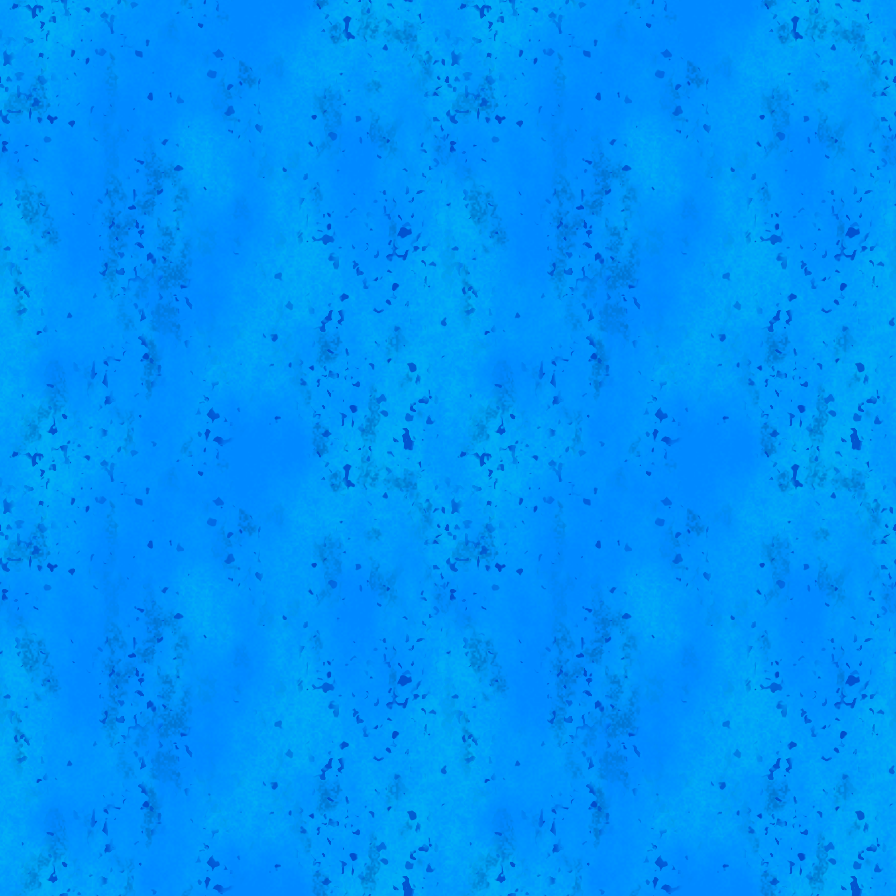
Write a three.js fragment shader that draws this texture.

```glsl
// Bright blue painted metal with cloudy patches, teal weather stains and dark pitting.
varying vec2 vUv;

#define REPEATS 2.0          // whole tiles across the canvas
#define SPECK_CELLS 32.0     // speck grid cells per tile
#define SPECK_CHANCE 0.5
#define SPECK_MIN 0.002      // speck radii in tile units
#define SPECK_MAX 0.0095
#define EDGE 0.002           // softness of speck edges
#define GRAIN 0.42
#define STAIN_STRENGTH 0.72
#define DEEP_BLUE vec3(0.0, 0.545, 1.0)
#define PALE_BLUE vec3(0.0, 0.665, 0.965)
#define STAIN_TEAL vec3(0.0, 0.42, 0.77)
#define PIT_BLUE vec3(0.0, 0.29, 0.79)

float hash(vec2 p) {
  vec3 q = fract(vec3(p.xyx) * 0.1031);
  q += dot(q, q.yzx + 33.33);
  return fract((q.x + q.y) * q.z);
}

// Value noise on the unit tile that wraps after a whole number of cells.
float noise(vec2 p, vec2 cells, float seed) {
  vec2 x = p * cells;
  vec2 i = floor(x);
  vec2 f = x - i;
  f = f * f * (3.0 - 2.0 * f);
  vec2 a = mod(i, cells) + seed;
  vec2 b = mod(i + 1.0, cells) + seed;
  return mix(mix(hash(a), hash(vec2(b.x, a.y)), f.x),
             mix(hash(vec2(a.x, b.y)), hash(b), f.x), f.y);
}

float fbm(vec2 p, vec2 cells, float seed) {
  float sum = 0.0;
  float weight = 0.5;
  for (int i = 0; i < 4; i++) {
    sum += weight * noise(p, cells, seed);
    cells *= 2.0;
    seed += 17.0;
    weight *= 0.5;
  }
  return sum / 0.9375;
}

// Vertical runs in which the wear gathers.
float wearColumns(vec2 p) {
  return smoothstep(0.38, 0.62, fbm(p, vec2(11.0, 4.0), 211.0));
}

// Scattered pits, denser along the worn columns.
float specks(vec2 p, float columnsFloor) {
  vec2 home = floor(p * SPECK_CELLS);
  float cover = 0.0;
  for (int y = -1; y <= 1; y++) {
    for (int x = -1; x <= 1; x++) {
      vec2 cell = home + vec2(float(x), float(y));
      vec2 id = mod(cell, SPECK_CELLS);
      vec2 jitter = vec2(hash(id + 41.0), hash(id + 83.0));
      vec2 offset = p - (cell + jitter) / SPECK_CELLS;
      float size = hash(id + 127.0);
      float radius = mix(SPECK_MIN, SPECK_MAX, size * size * size);
      float density = mix(columnsFloor, 1.0, wearColumns((id + 0.5) / SPECK_CELLS));
      float present = step(hash(id + 169.0), SPECK_CHANCE * density);
      float dotCover = 1.0 - smoothstep(radius - EDGE, radius + EDGE, length(offset));
      cover = max(cover, present * dotCover * mix(0.35, 1.0, hash(id + 307.0)));
    }
  }
  return cover;
}

void main() {
  vec2 p = fract(vUv * REPEATS);
  vec2 ragged = vec2(noise(p, vec2(110.0), 11.0), noise(p, vec2(110.0), 137.0)) - 0.5;
  float fine = noise(p, vec2(220.0), 59.0);
  float coarse = noise(p, vec2(100.0, 84.0), 401.0);
  float columns = wearColumns(p);

  // Cloudy paint, broken up at middle sizes, with faint vertical streaks.
  float cloud = 0.6 * fbm(p, vec2(4.0, 3.0), 5.0) + 0.4 * fbm(p, vec2(9.0, 6.0), 97.0);
  float tone = smoothstep(0.33, 0.76, cloud) - 0.03;
  tone += 0.14 * (noise(p, vec2(48.0, 6.0), 71.0) - 0.5);
  tone += 0.16 * (columns - 0.5);

  // Fine grain, and thin lacy lines over the paler patches.
  float worn = smoothstep(0.2, 0.7, tone);
  float ridge = abs(noise(p + 0.014 * ragged, vec2(40.0, 34.0), 233.0) - 0.5);
  float lace = 1.0 - smoothstep(0.02, 0.09, ridge);
  float grain = GRAIN * (fine - 0.5) + 0.5 * GRAIN * (coarse - 0.5);
  tone += grain * mix(0.55, 1.15, worn) + 0.2 * (lace - 0.3) * worn;
  vec3 color = mix(DEEP_BLUE, PALE_BLUE, clamp(tone, -0.05, 1.12));

  // Mottled teal stains, drawn out downwards.
  float stain = smoothstep(0.60, 0.74, fbm(p + 0.012 * ragged, vec2(24.0, 13.0), 151.0));
  stain *= mix(0.3, 1.0, columns) * smoothstep(0.1, 0.8, 0.6 * fine + 0.4 * coarse);
  color = mix(color, STAIN_TEAL, STAIN_STRENGTH * stain);

  // Pits and ragged chains of chips.
  float pits = specks(p + 0.011 * ragged, 0.22);
  float chips = smoothstep(0.76, 0.86, noise(p + 0.012 * ragged, vec2(76.0, 56.0), 271.0));
  chips *= smoothstep(0.48, 0.6, fbm(p, vec2(15.0, 7.0), 331.0)) * columns;
  color = mix(color, PIT_BLUE, max(0.95 * pits, 0.85 * chips));

  gl_FragColor = vec4(color, 1.0);
}
```
